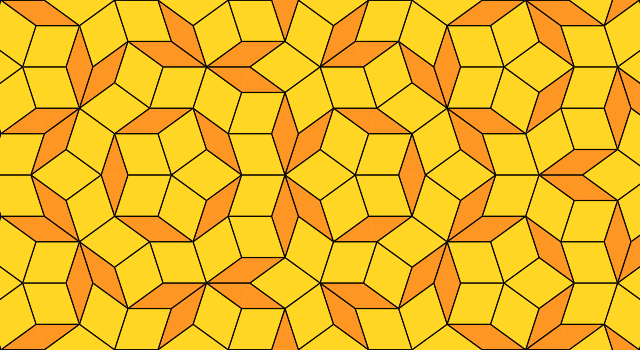
Give the GLSL for this pattern, as a WebGL 1 fragment shader.

```glsl
precision highp float;
// Penrose tiling of wide yellow and narrow orange rhombs with thin dark outlines.

uniform vec2 u_resolution;

const float EDGE_LENGTH = 0.124;       // rhomb side, in canvas heights
const float LINE_HALF_WIDTH = 0.0158;  // in rhomb sides
const float SEAM_HALF_WIDTH = 0.006;
const float GRID_SKEW = 0.008;         // keeps three grid lines from meeting
const vec2 VIEW_CENTER = vec2(0.806, 0.0);

const vec3 WIDE_COLOR = vec3(1.0, 0.84, 0.14);
const vec3 NARROW_COLOR = vec3(0.995, 0.59, 0.14);
const vec3 LINE_COLOR = vec3(0.03, 0.02, 0.0);

float cross2(vec2 a, vec2 b) {
  return a.x * b.y - a.y * b.x;
}

// Unit normal of one of the five families of parallel grid lines.
vec2 familyAxis(float family) {
  float angle = radians(72.0) * family;
  return vec2(cos(angle), sin(angle));
}

float familyOffset(float family) {
  return family < 0.5 ? GRID_SKEW : 0.5 - 0.25 * GRID_SKEW;
}

// Tile corner dual to the crossing of line lineJ of family j and lineK of k.
vec2 tileCorner(vec2 crossing, float j, float k, float lineJ, float lineK) {
  vec2 corner = vec2(0.0);
  for (int i = 0; i < 5; i++) {
    float family = float(i);
    vec2 axis = familyAxis(family);
    float index = ceil(dot(crossing, axis) + familyOffset(family));
    if (family == j) index = lineJ;
    if (family == k) index = lineK;
    corner += index * axis;
  }
  return corner;
}

// Rhomb around p: x = distance to its outline, y = distance to its diagonal,
// z = 1 if it is narrow.
vec3 findRhomb(vec2 p) {
  vec3 best = vec3(-10.0, 0.0, 0.0);
  vec2 gridPoint = (p + vec2(0.5, 0.0)) / 2.5;

  for (int j = 0; j < 4; j++) {
    for (int k = 1; k < 5; k++) {
      if (k <= j) continue;
      float fj = float(j), fk = float(k);
      vec2 ej = familyAxis(fj), ek = familyAxis(fk);
      float gj = familyOffset(fj), gk = familyOffset(fk);
      float area = cross2(ej, ek);

      // The two nearest lines of each family give four candidate rhombs.
      for (int c = 0; c < 4; c++) {
        float stepK = floor(float(c) / 2.0);
        float stepJ = float(c) - 2.0 * stepK;
        float lineJ = floor(dot(gridPoint, ej) + gj) + stepJ;
        float lineK = floor(dot(gridPoint, ek) + gk) + stepK;
        float u = lineJ - gj, v = lineK - gk;
        vec2 crossing = vec2(u * ek.y - v * ej.y, v * ej.x - u * ek.x) / area;

        vec2 q = p - tileCorner(crossing, fj, fk, lineJ, lineK);
        vec2 ab = vec2(cross2(q, ek), cross2(ej, q)) / area;
        vec2 inset = min(ab, 1.0 - ab) * abs(area);
        float outline = min(inset.x, inset.y);
        if (outline > best.x) {
          float diagonal = abs(cross2(q, normalize(ej + ek)));
          best = vec3(outline, diagonal, step(dot(ej, ek), 0.0));
        }
      }
    }
  }
  return best;
}

// Antialiased coverage of a line at the given distance.
float stroke(float dist, float halfWidth, float pixel) {
  return 1.0 - smoothstep(halfWidth - 0.5 * pixel, halfWidth + 0.5 * pixel, dist);
}

void main() {
  float unit = EDGE_LENGTH * u_resolution.y;
  float pixel = 1.0 / unit;
  vec2 p = (gl_FragCoord.xy - 0.5 * u_resolution) / unit + VIEW_CENTER;

  vec3 rhomb = findRhomb(p);
  vec3 color = mix(WIDE_COLOR, NARROW_COLOR, rhomb.z);

  // Faint diagonal seams, then the outlines.
  color = mix(color, vec3(1.0), 0.07 * stroke(rhomb.y, SEAM_HALF_WIDTH, pixel));
  color = mix(color, LINE_COLOR, stroke(rhomb.x, LINE_HALF_WIDTH, pixel));
  gl_FragColor = vec4(color, 1.0);
}
```
